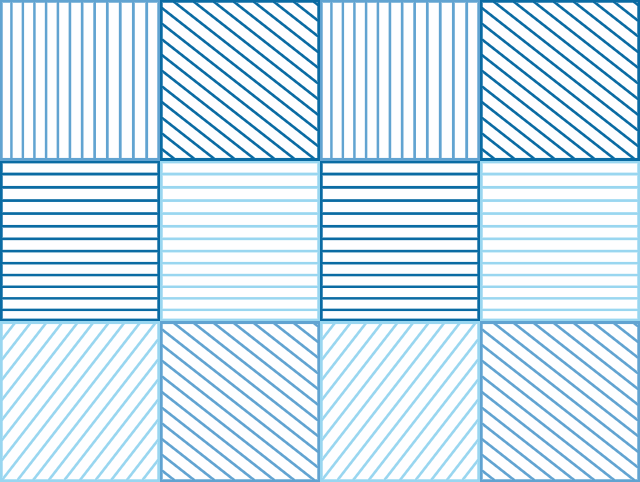
Reproduce this pattern procedurally as a Shadertoy shader.

```glsl
// Patchwork of framed square tiles, each ruled with parallel blue lines.
// A block of 2 x 3 tiles (upright, level and slanted rulings) repeats across;
// each ruling is a repeated line distance, and a frame is laid on top.

const vec2  TILES       = vec2(4.0, 3.0);  // tiles across and down
const float LINES       = 13.0;            // ruling gaps per tile side
const float LINE_WIDTH  = 0.0165;          // in tile sides
const float FRAME_WIDTH = 0.0170;
const float BEND        = 0.025;           // gentle unevenness of straight rulings
const float SLANT       = 0.663;           // slope angle of slanted rulings
const float FALL_PHASE  = 0.83;            // offset of falling lines, in gaps
const float RISE_PHASE  = 0.03;            // offset of rising lines, in gaps
const float PI          = 3.14159265;

const vec3 PAPER = vec3(0.995, 0.998, 1.0);
const vec3 DARK  = vec3(0.04, 0.42, 0.64);
const vec3 MID   = vec3(0.38, 0.64, 0.82);
const vec3 LIGHT = vec3(0.60, 0.84, 0.94);

// Distance to the nearest ruling, for a coordinate across the lines.
float rulingDistance(float across, float phase) {
    return abs(fract(across * LINES - phase + 0.5) - 0.5) / LINES;
}

// Spaces the lines slightly closer at one end of the tile.
float bend(float x) {
    return x + BEND * sin(PI * x);
}

// Smooth coverage of a band around distance zero.
float band(float dist, float halfWidth, float pixel) {
    return clamp((halfWidth - dist) / pixel + 0.5, 0.0, 1.0);
}

void mainImage(out vec4 fragColor, in vec2 fragCoord) {
    vec2 grid = fragCoord / iResolution.xy * TILES;
    vec2 cell = floor(grid);
    vec2 p = grid - cell;
    float pixel = TILES.x / iResolution.x;
    bool even = mod(cell.x, 2.0) < 0.5;

    // Slanted axes: x across the rising lines, y across the falling lines
    float c = cos(SLANT), s = sin(SLANT);
    float rising  = rulingDistance(dot(p, vec2(c, -s)), RISE_PHASE);
    float falling = rulingDistance(dot(p, vec2(s, c)), FALL_PHASE);

    // Ruling and ink for each tile of the block
    float dist;
    vec3 ink;
    if (cell.y > 1.5) {            // top row
        dist = even ? rulingDistance(bend(p.x), 0.0) : falling;
        ink = even ? MID : DARK;
    } else if (cell.y > 0.5) {     // middle row
        dist = rulingDistance(bend(p.y), 0.0);
        ink = even ? DARK : LIGHT;
    } else {                       // bottom row
        dist = even ? rising : falling;
        ink = even ? LIGHT : MID;
    }

    // Frame along the inside of the tile edge
    vec2 edge = min(p, 1.0 - p);
    float frame = band(min(edge.x, edge.y), FRAME_WIDTH, pixel);
    float line = band(dist, 0.5 * LINE_WIDTH, pixel);

    fragColor = vec4(mix(PAPER, ink, max(frame, line)), 1.0);
}
```
